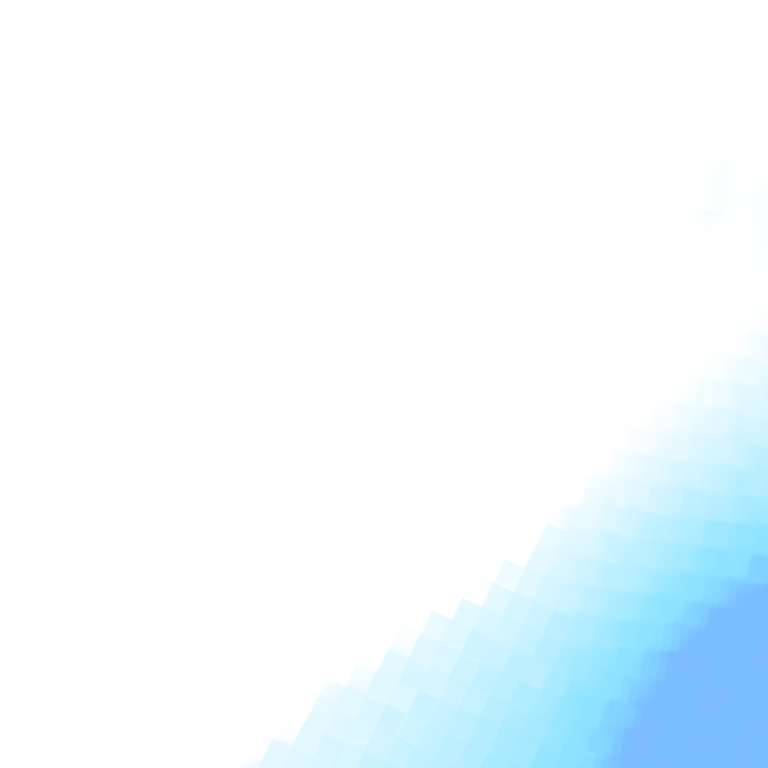
Reproduce this background procedurally as a Shadertoy shader.

```glsl
// A pale watercolour wash rising from the lower right corner of a white page.
// A tone field runs from a diagonal outer edge to a blue core; it is sampled on
// slanted brush cells (broad on the left, thin streaks on the right) and coloured.

const vec3 WHITE = vec3(1.0);
const vec3 MIST  = vec3(0.86, 0.965, 1.0);
const vec3 ICE   = vec3(0.71, 0.93, 1.0);
const vec3 CYAN  = vec3(0.56, 0.89, 1.0);
const vec3 SKY   = vec3(0.51, 0.82, 1.0);
const vec3 BLUE  = vec3(0.475, 0.745, 1.0);
const vec3 LILAC = vec3(0.52, 0.725, 1.0);

vec2 hashGradient(vec2 cell) {
    vec2 h = vec2(dot(cell, vec2(127.1, 311.7)), dot(cell, vec2(269.5, 183.3)));
    return 2.0 * fract(sin(h) * 43758.5) - 1.0;
}

float gradientNoise(vec2 p) {
    vec2 i = floor(p), f = fract(p);
    vec2 w = f * f * f * (f * (f * 6.0 - 15.0) + 10.0);
    vec2 e = vec2(1.0, 0.0);
    float low  = mix(dot(hashGradient(i), f),
                     dot(hashGradient(i + e.xy), f - e.xy), w.x);
    float high = mix(dot(hashGradient(i + e.yx), f - e.yx),
                     dot(hashGradient(i + e.xx), f - e.xx), w.x);
    return mix(low, high, w.y);
}

// Staircase with soft risers: flat brush cells with smooth borders.
vec2 softSnap(vec2 p, float softness) {
    return floor(p) + smoothstep(0.5 - softness, 0.5 + softness, fract(p));
}

// Moves a point to its cell centre on a grid tilted clockwise by angle.
vec2 brushCell(vec2 p, float angle, vec2 size, float softness) {
    float c = cos(angle), s = sin(angle);
    mat2 tilt = mat2(c, s, -s, c);
    return transpose(tilt) * (softSnap(tilt * p / size, softness) * size);
}

// Depth below the outer edge: a diagonal with a shallow hollow.
float edgeDepth(vec2 p) {
    float hollow = (p.x - 0.66) / 0.13;
    float height = 0.9 * (p.x - 0.31) - 0.052 * exp(-hollow * hollow);
    return (height - p.y) * mix(0.9, 0.7, smoothstep(0.7, 1.0, p.x));
}

// Signed distance, roughly, to the rounded core in the corner.
float coreDistance(vec2 p) {
    vec2 q = pow(abs(p - vec2(1.0, 0.0)) / vec2(0.22, 0.26), vec2(1.4));
    return 0.22 * (pow(q.x + q.y, 1.0 / 1.4) - 1.0);
}

// 0 outside the wash, 1 on the border of the core, more inside it.
float washTone(vec2 p, float roughness) {
    float grain = gradientNoise(p * 41.3 + 3.7);
    float depth = max(edgeDepth(p) + roughness * grain, 0.0);
    float core = coreDistance(p) + 0.018 * gradientNoise(p * 29.7 + 8.1);
    float tone = depth / max(depth + core, 0.001);
    float crispness = 0.22 * (1.0 - smoothstep(0.62, 0.86, p.x));
    tone += crispness * max(1.0 - tone, 0.0) * smoothstep(0.0, 0.022, depth);
    return tone + 0.06 * grain * smoothstep(0.0, 0.1, depth);
}

vec3 washColor(float tone) {
    vec3 c = mix(WHITE, MIST, smoothstep(0.0, 0.42, tone));
    c = mix(c, ICE,  smoothstep(0.32, 0.68, tone));
    c = mix(c, CYAN, smoothstep(0.60, 0.90, tone));
    c = mix(c, SKY,  smoothstep(0.90, 1.02, tone));
    return mix(c, BLUE, smoothstep(0.99, 1.12, tone));
}

float spot(vec2 p, vec2 center, vec2 radius) {
    vec2 d = (p - center) / radius;
    return exp(-dot(d, d));
}

void mainImage(out vec4 fragColor, in vec2 fragCoord) {
    vec2 uv = fragCoord / iResolution.xy;

    // Broad slanted dabs and thin upright streaks
    vec2 dab = brushCell(uv, 0.44, vec2(0.029, 0.034), 0.10);
    vec2 streak = brushCell(uv, 0.14, vec2(0.011, 0.036), 0.20);
    dab = mix(uv, dab, 0.85);
    streak = mix(uv, streak, 0.65);

    float dabTone = washTone(dab, 0.035);
    float streakTone = washTone(streak, 0.022);
    float tone = mix(dabTone, streakTone, smoothstep(0.66, 0.82, uv.x));
    vec3 color = washColor(tone);

    // Lilac flecks within the core
    float fleck = smoothstep(0.05, 0.35, gradientNoise(streak * 23.0 + 5.3));
    color = mix(color, LILAC, 0.5 * fleck * smoothstep(1.0, 1.1, tone));

    // Faint stray touches above the wash
    float stray = spot(streak, vec2(0.925, 0.72), vec2(0.014, 0.012))
                + 0.4 * spot(streak, vec2(0.94, 0.76), vec2(0.015, 0.03))
                + 0.4 * spot(streak, vec2(1.0, 0.72), vec2(0.02, 0.05));
    color = mix(color, MIST, 0.4 * clamp(stray, 0.0, 1.0));

    fragColor = vec4(color, 1.0);
}
```
